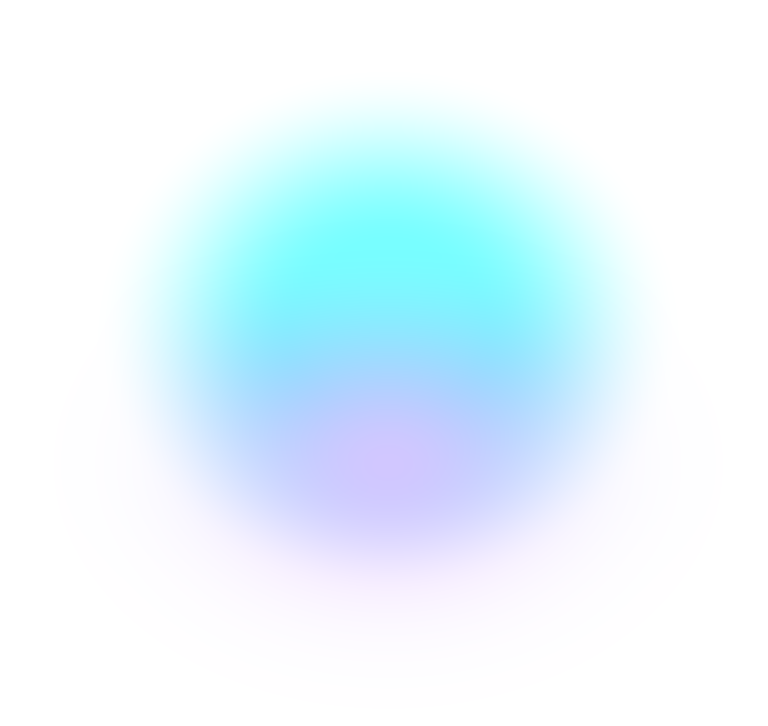
This background is drawn by a WebGL 2 fragment shader. Its source:

```glsl
#version 300 es
precision highp float;
// Soft cyan orb fading to blue, with a lavender glow over its lower half, on white.

#define ORB_CENTER vec2(0.006, 0.045)
#define ORB_STRETCH vec2(0.90, 1.0)
#define ORB_INNER 0.113
#define ORB_OUTER 0.365
#define GLOW_CENTER vec2(0.006, -0.140)
#define GLOW_SPREAD vec2(0.150, 0.110)
#define CYAN vec3(0.46, 1.00, 1.00)
#define BLUE vec3(0.50, 0.84, 1.00)
#define LAVENDER vec3(0.82, 0.78, 1.00)
#define ORCHID vec3(0.90, 0.79, 1.00)

uniform vec2 u_resolution;
out vec4 fragColor;

// Falls smoothly from 1 at the inner radius to 0 at the outer one.
float softDisc(vec2 p) {
    return 1.0 - smoothstep(ORB_INNER, ORB_OUTER, length(p));
}

// Bell-shaped falloff with a separate spread per axis.
float bell(vec2 p, vec2 spread) {
    vec2 q = p / spread;
    return exp(-0.5 * dot(q, q));
}

void main() {
    // Centered coordinates in units of the canvas height
    vec2 p = (gl_FragCoord.xy - 0.5 * u_resolution) / u_resolution.y;

    // Orb: cyan above, blue below
    vec3 orbColor = mix(BLUE, CYAN, smoothstep(-0.134, 0.156, p.y));
    vec3 color = mix(vec3(1.0), orbColor, softDisc((p - ORB_CENTER) * ORB_STRETCH));

    // Glow: lavender warming to orchid at its lower rim
    vec3 glowColor = mix(ORCHID, LAVENDER, smoothstep(-0.326, -0.160, p.y));
    color = mix(color, glowColor, bell(p - GLOW_CENTER, GLOW_SPREAD));

    fragColor = vec4(color, 1.0);
}
```
